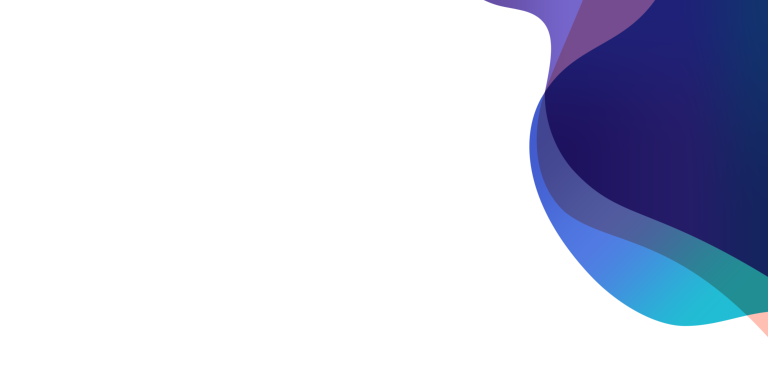
Write a Shadertoy shader that draws this background.

```glsl
// Signed distance to a cubic Bezier that is monotone in x; positive above it.
// Past either end the curve continues along its tangent.
float edgeAbove(vec2 p, vec2 a, vec2 b, vec2 c, vec2 d) {
    float lo = 0.0, hi = 1.0, t = 0.5;
    float heading = sign(d.x - a.x);
    for (int i = 0; i < 14; i++) {
        t = 0.5 * (lo + hi);
        float s = 1.0 - t;
        float x = s*s*s*a.x + 3.0*s*s*t*b.x + 3.0*s*t*t*c.x + t*t*t*d.x;
        if ((p.x - x) * heading > 0.0) lo = t; else hi = t;
    }
    float s = 1.0 - t;
    vec2 point = s*s*s*a + 3.0*s*s*t*b + 3.0*s*t*t*c + t*t*t*d;
    vec2 tangent = normalize(s*s*(b - a) + 2.0*s*t*(c - b) + t*t*(d - c));
    vec2 offset = p - point;
    return heading * (tangent.x * offset.y - tangent.y * offset.x);
}

// The same for a curve monotone in y; positive to its right.
float edgeRight(vec2 p, vec2 a, vec2 b, vec2 c, vec2 d) {
    return edgeAbove(p.yx, a.yx, b.yx, c.yx, d.yx);
}

float blueBlob(vec2 p) {
    if (p.y > 0.974)
        return edgeRight(p, vec2(1.26, 1.0), vec2(1.297, 0.982), vec2(1.32, 0.982), vec2(1.354, 0.974));
    if (p.y > 0.76)
        return edgeRight(p, vec2(1.354, 0.974), vec2(1.458, 0.953), vec2(1.44, 0.865), vec2(1.419, 0.76));
    if (p.x < 1.536)
        return edgeRight(p, vec2(1.419, 0.76), vec2(1.349, 0.656), vec2(1.359, 0.474), vec2(1.536, 0.284));
    if (p.x < 1.784)
        return edgeAbove(p, vec2(1.536, 0.284), vec2(1.607, 0.208), vec2(1.706, 0.151), vec2(1.784, 0.151));
    return edgeAbove(p, vec2(1.784, 0.151), vec2(1.862, 0.151), vec2(1.927, 0.18), vec2(2.0, 0.188));
}

float coralVeil(vec2 p) {
    if (p.y > 0.76)
        return edgeRight(p, vec2(1.518, 1.0), vec2(1.484, 0.917), vec2(1.445, 0.831), vec2(1.419, 0.76));
    if (p.x < 1.471)
        return edgeRight(p, vec2(1.419, 0.76), vec2(1.388, 0.674), vec2(1.38, 0.531), vec2(1.471, 0.448));
    return edgeAbove(p, vec2(1.471, 0.448), vec2(1.583, 0.359), vec2(1.75, 0.396), vec2(2.0, 0.122));
}

float navyWave(vec2 p) {
    float upper = edgeRight(p, vec2(1.706, 1.0), vec2(1.62, 0.878), vec2(1.497, 0.883), vec2(1.419, 0.76));
    float lower = p.x < 1.497
        ? edgeRight(p, vec2(1.419, 0.76), vec2(1.417, 0.682), vec2(1.448, 0.604), vec2(1.497, 0.552))
        : edgeAbove(p, vec2(1.497, 0.552), vec2(1.615, 0.427), vec2(1.693, 0.466), vec2(2.0, 0.279));
    return min(upper, lower);
}

vec3 blueGradient(vec2 p) {
    float diagonal = p.x - p.y;
    vec3 blue = mix(vec3(0.26, 0.36, 0.81), vec3(0.32, 0.48, 0.89), smoothstep(0.75, 1.22, diagonal));
    blue = mix(blue, vec3(0.13, 0.74, 0.83), smoothstep(1.15, 1.68, diagonal));
    vec3 purple = mix(vec3(0.40, 0.31, 0.65), vec3(0.46, 0.40, 0.80), smoothstep(1.28, 1.5, p.x));
    return mix(blue, purple, smoothstep(0.74, 0.78, p.y));
}

vec3 navyGradient(vec2 p) {
    vec3 navy = mix(vec3(0.115, 0.07, 0.37), vec3(0.145, 0.11, 0.41), smoothstep(1.45, 1.8, p.x));
    navy = mix(navy, vec3(0.12, 0.13, 0.47), smoothstep(0.6, 0.98, p.y));
    vec3 rightSide = mix(vec3(0.08, 0.14, 0.37), vec3(0.07, 0.20, 0.43), smoothstep(0.4, 1.0, p.y));
    return mix(navy, rightSide, smoothstep(1.76, 2.0, p.x));
}

void mainImage(out vec4 fragColor, in vec2 fragCoord) {
    vec2 p = fragCoord / iResolution.xy * vec2(2.0, 1.0);
    float soft = 0.75 / iResolution.y;

    // Back to front: blue blob, multiplied coral veil, opaque navy wave
    vec3 color = vec3(1.0);
    color = mix(color, blueGradient(p), smoothstep(-soft, soft, blueBlob(p)));
    color *= mix(vec3(1.0), vec3(1.0, 0.75, 0.70), smoothstep(-soft, soft, coralVeil(p)));
    color = mix(color, navyGradient(p), smoothstep(-soft, soft, navyWave(p)));

    fragColor = vec4(color, 1.0);
}
```
